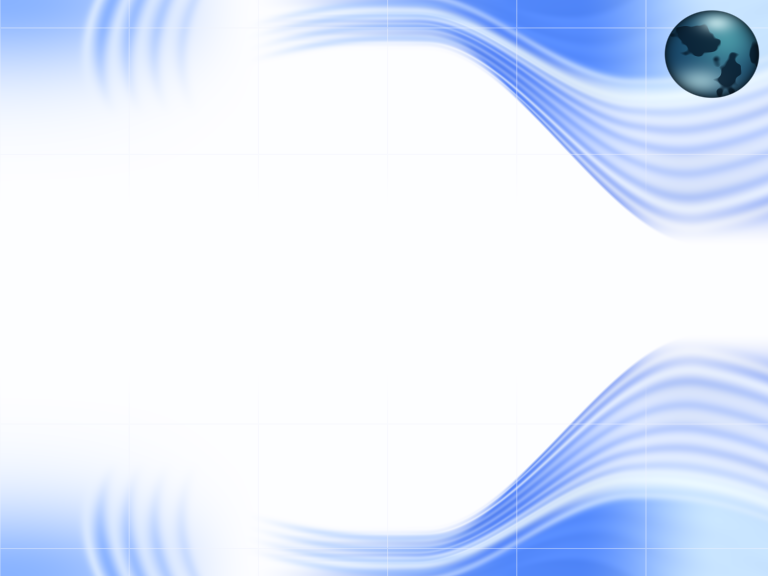
A WebGL 1 fragment shader for this background:

```glsl
precision highp float;
// Mirrored blue silk waves on white with a faint grid and a small glossy globe.
uniform vec2 u_resolution;

float hash(vec2 p) {
    vec3 q = fract(vec3(p.xyx) * 0.1031);
    q += dot(q, q.yzx + 33.33);
    return fract((q.x + q.y) * q.z);
}

float noise(vec2 p) {
    vec2 i = floor(p), f = fract(p);
    f = f * f * (3.0 - 2.0 * f);
    return mix(mix(hash(i), hash(i + vec2(1, 0)), f.x),
               mix(hash(i + vec2(0, 1)), hash(i + vec2(1, 1)), f.x), f.y);
}

// Soft ridge of the given width around zero
float ridge(float offset, float width) {
    float t = offset / width;
    return exp(-t * t);
}

float below(float limit, float soft, float value) {
    return 1.0 - smoothstep(limit - soft, limit + soft, value);
}

// Corner wash with upright, bowed folds; d is the depth from the nearest border
vec3 cornerFolds(vec3 col, float x, float d) {
    float wash = exp(-d * d * 75.0) * (1.0 - smoothstep(0.0, 0.46, x));
    col = mix(col, vec3(0.34, 0.57, 1.0), wash * 0.9);
    col = mix(col, vec3(0.84, 0.91, 1.0), 0.3 * below(0.2, 0.14, d) * below(0.2, 0.2, x));
    float bowed = x - 2.2 * (d - 0.1) * (d - 0.1);
    float reach = below(0.12, 0.09, d);
    for (int i = 0; i < 4; i++) {
        float fold = 0.15 + 0.047 * float(i);
        float fade = reach * (1.0 - 0.2 * float(i));
        col = mix(col, vec3(0.42, 0.62, 1.0), 0.5 * fade * ridge(bowed - fold - 0.024, 0.011));
        col = mix(col, vec3(0.95, 0.98, 1.0), 0.6 * fade * ridge(bowed - fold, 0.010));
    }
    return col;
}

// Silk sweeping from the border down to the right, with strands fanning out
vec3 silk(vec3 col, float x, float d) {
    float curl = max(x - 1.12, 0.0);
    float bent = d + 0.9 * curl * curl;
    float crest = 0.02 + 0.15 * smoothstep(0.72, 1.1, x);
    float rim = 0.09 + 0.34 * smoothstep(0.74, 1.22, x);
    float v = (bent - crest) / (rim - crest);

    float soft = mix(0.03, 0.004, smoothstep(0.72, 0.93, x));
    float body = below(rim - soft, soft, d) * smoothstep(0.42, 0.9, x) * below(0.385, 0.045, d);
    vec3 tint = mix(vec3(0.22, 0.43, 0.95), vec3(0.83, 0.88, 1.0), smoothstep(0.86, 1.13, x));
    tint = mix(tint, vec3(0.62, 0.69, 0.96), 0.55 * ridge(v - 1.0, 0.25) * smoothstep(0.9, 1.05, x));
    tint = mix(tint, vec3(0.76, 0.88, 1.0), below(0.0, 0.2, v) * smoothstep(0.95, 1.15, x));

    // Deep blue pool between the crest and the border
    float pool = below(-0.028, 0.018, bent - crest) * smoothstep(0.72, 0.84, x);
    vec3 poolTint = mix(vec3(0.33, 0.54, 0.99), vec3(0.78, 0.89, 1.0), smoothstep(1.0, 1.25, x));
    tint = mix(tint, poolTint, pool);

    // Light strands, each paired with a darker shadow
    for (int i = 0; i < 7; i++) {
        float k = float(i);
        float lane = (k + 0.5 * hash(vec2(k, 3.0))) / 7.0;
        float width = 0.025 + 0.035 * hash(vec2(k, 8.0));
        float glow = 0.35 + 0.4 * hash(vec2(k, 5.0));
        tint = mix(tint, vec3(0.40, 0.57, 0.98), 0.28 * ridge(v - lane - 0.07, 0.04));
        tint = mix(tint, vec3(0.94, 0.97, 1.0), glow * ridge(v - lane, width));
    }
    tint = mix(tint, vec3(0.92, 0.97, 1.0), 0.85 * ridge(bent - crest, 0.012));
    tint = mix(tint, vec3(0.88, 0.94, 1.0), 0.5 * ridge(bent - crest + 0.028, 0.007));
    tint += 0.05 * (noise(vec2(x * 5.0, v * 9.0)) - 0.5);
    col = mix(col, tint, body);

    // Pale arcs rising to the border left of the sweep
    for (int i = 0; i < 4; i++) {
        float k = float(i);
        float arc = 0.006 + 0.02 * k + 0.6 * pow(x - 0.69, 2.0);
        float reach = smoothstep(0.42, 0.58, x) * below(0.8, 0.08, x);
        col = mix(col, vec3(0.55, 0.73, 1.0), 0.4 * reach * ridge(d - arc, 0.007));
    }
    return col;
}

// Glossy ball; q runs from -1 to 1 across it
vec3 globe(vec2 q) {
    float r2 = min(dot(q, q), 1.0);
    vec3 col = mix(vec3(0.09, 0.27, 0.41), vec3(0.28, 0.58, 0.64), ridge(length(q - vec2(0.3, 0.35)), 0.65));
    col = mix(col, vec3(0.62, 0.78, 0.82), 0.85 * ridge(length((q - vec2(-0.25, -0.62)) * vec2(0.7, 1.3)), 0.42));
    float rough = 0.3 * (noise(q * 7.0 + 20.0) - 0.5);
    float north = length((q - vec2(-0.22 - 0.25 * q.y, 0.32)) * vec2(1.0, 1.25)) - 0.42;
    float south = length((q - vec2(0.34 + 0.2 * (q.y + 0.5), -0.5)) * vec2(1.7, 0.85)) - 0.34;
    float east = length(q - vec2(1.02, -0.05)) - 0.2;
    float isthmus = length(q - vec2(0.08, -0.12)) - 0.1;
    float land = min(min(north, south), min(east, isthmus)) + rough;
    col = mix(col, vec3(0.03, 0.11, 0.18), 0.85 * below(0.0, 0.05, land));
    col *= 1.0 - 0.65 * pow(r2, 4.0);
    return mix(col, vec3(0.85, 0.96, 0.97), 0.75 * ridge(length((q - vec2(0.1, 0.7)) * vec2(0.7, 1.2)), 0.25));
}

void main() {
    vec2 p = gl_FragCoord.xy / u_resolution * vec2(4.0 / 3.0, 1.0);
    float d = p.y > 0.496 ? 1.0 - p.y : p.y * 1.016;
    vec3 col = cornerFolds(vec3(0.993, 0.995, 1.0), p.x, d);
    col = silk(col, p.x, d);

    // Faint grid, fading toward the middle
    float column = abs(fract(p.x / 0.2243 + 0.5) - 0.5) * 0.2243;
    float row = min(abs(d - 0.0485), abs(d - 0.268));
    float lines = max(below(0.001, 0.001, column) * below(0.31, 0.06, d), below(0.001, 0.001, row));
    col = mix(col, vec3(0.94, 0.95, 0.99), 0.4 * lines);

    vec2 q = (p - vec2(1.236, 0.906)) / vec2(0.083, 0.077);
    col = mix(col, globe(q), below(0.985, 0.02, length(q)));
    gl_FragColor = vec4(clamp(col, 0.0, 1.0), 1.0);
}
```
